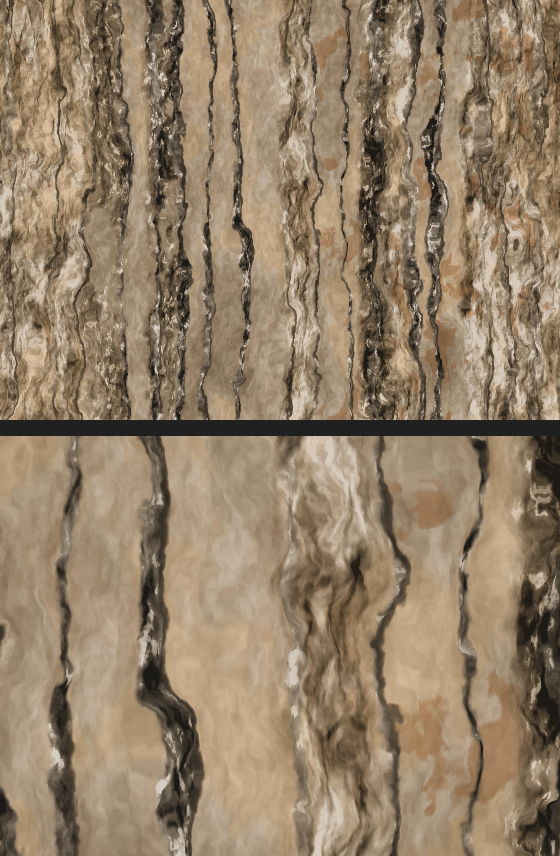
Top, the full canvas; bottom, a detail of the centre.
This texture is drawn by a Shadertoy shader. Its source:

```glsl
#define SEAM_COUNT 17
#define SEAM_SWAY 0.010
#define EDGE_JAG 0.05
#define SLAB_TONE 0.62
#define FLAKE_TONE 0.585
#define BARK_TONE 0.35
#define RELIEF 0.8
#define RUST vec3(0.58, 0.40, 0.24)
#define OCHRE vec3(0.66, 0.52, 0.34)

const float NOISE_MEAN = 0.475;

float hash(vec2 p) {
    vec3 h = fract(vec3(p.xyx) * 0.1031);
    h += dot(h, h.yzx + 33.33);
    return fract((h.x + h.y) * h.z);
}

// x: nearest seed distance, y: gap to the next seed, z: blended cell tone
vec3 cellular(vec2 p) {
    vec2 cell = floor(p);
    float near = 9.0, next = 9.0, sum = 0.0, total = 0.0;
    for (int j = -1; j <= 1; j++)
    for (int i = -1; i <= 1; i++) {
        vec2 id = cell + vec2(i, j);
        vec2 seed = id + vec2(hash(id + 17.0), hash(id + 51.0));
        float d = length(seed - p);
        float weight = exp(-7.0 * d * d);
        sum += weight * hash(id);
        total += weight;
        next = min(next, max(near, d));
        near = min(near, d);
    }
    return vec3(near, next - near, sum / total);
}

// Octaves of blended cells
float layers(vec2 p) {
    float sum = 0.0, gain = 0.45;
    for (int i = 0; i < 5; i++) {
        sum += gain * cellular(p).z;
        p = p * 2.03 + 7.1;
        gain *= 0.55;
    }
    return sum;
}

// Layered sines for wandering lines
float sway(float y, float seed) {
    return 0.48 * sin(y * 5.0 + seed) + 0.28 * sin(y * 11.3 + seed * 2.3)
         + 0.16 * sin(y * 27.0 + seed * 4.1) + 0.08 * sin(y * 61.0 + seed * 7.0);
}

float band(float x, float left, float right) {
    return smoothstep(left - 0.012, left + 0.012, x)
         * (1.0 - smoothstep(right - 0.012, right + 0.012, x));
}

// Warm brown to pale grey
vec3 stoneColor(float tone) {
    float warmth = max(0.0, 1.0 - 5.0 * (tone - 0.5) * (tone - 0.5));
    return vec3(tone) + warmth * vec3(0.075, 0.0, -0.095);
}

void mainImage(out vec4 fragColor, in vec2 fragCoord) {
    vec2 p = fragCoord / iResolution.y;

    // Bend the upright strata and roughen their edges
    vec2 q = p;
    q.x += 0.012 * sway(p.y, 1.0 + p.x * 4.0);
    q.x += EDGE_JAG * (layers(p * vec2(14.0, 9.0)) - NOISE_MEAN);
    float u = q.x * iResolution.y / iResolution.x;

    // Zones of flaky stone and dark bark; the rest is smooth slab
    float flaky = band(u, -0.2, 0.15) + band(u, 0.505, 0.56)
                + band(u, 0.69, 0.735) + band(u, 0.83, 1.2);
    float bark = 0.75 * band(u, 0.155, 0.225) + band(u, 0.265, 0.32)
               + band(u, 0.645, 0.695);

    // Centred noise fields
    vec2 flakeScale = vec2(30.0, 13.0);
    float flakes = layers(q * flakeScale) - NOISE_MEAN;
    float shifted = layers((q + vec2(0.004, -0.003)) * flakeScale) - NOISE_MEAN;
    float streaks = layers(q * vec2(38.0, 5.0) + 20.0) - NOISE_MEAN;
    float grain = layers(q * vec2(110.0, 60.0)) - NOISE_MEAN;
    float patches = layers(q * vec2(7.0, 3.5) + 40.0) - NOISE_MEAN;
    float stains = layers(q * vec2(16.0, 11.0) + 90.0) - NOISE_MEAN;
    bark *= smoothstep(-0.16, -0.02, patches + 0.6 * flakes);

    // Dark seams with a crevice on one side and a stained margin
    float seam = 0.0, crevice = 0.0, margin = 0.0;
    for (int i = 0; i < SEAM_COUNT; i++) {
        float k = float(i);
        float size = hash(vec2(k, 3.0));
        float center = (k + 0.2 + 0.6 * hash(vec2(k, 8.0))) / float(SEAM_COUNT);
        float d = u - center - SEAM_SWAY * sway(p.y, k * 2.7);
        float swell = 0.7 + 0.6 * sway(p.y * 1.7, k * 5.1);
        float width = max(0.0012, mix(0.002, 0.014, size * size) * swell);
        seam = max(seam, 1.0 - smoothstep(width - 0.001, width + 0.003, abs(d)));
        float open = smoothstep(-0.3, 0.3, sway(p.y * 1.3, k * 3.3));
        crevice = max(crevice, open * (1.0 - smoothstep(0.0008, 0.003, abs(d - width))));
        margin = max(margin, exp(-abs(d) / 0.012) * (0.4 + 0.6 * size));
    }
    seam *= mix(1.0, 0.5, flaky);

    // Tone of each kind of surface
    float slabTone = SLAB_TONE + 0.4 * patches + 0.15 * flakes + 0.2 * grain;
    float flakeTone = FLAKE_TONE + 0.85 * flakes + 0.45 * streaks + 0.4 * grain;
    float barkTone = BARK_TONE + 0.7 * streaks + 0.55 * grain;
    barkTone += 0.25 * smoothstep(0.12, 0.24, grain);
    float dark = max(bark, seam);
    float tone = mix(mix(slabTone, flakeTone, flaky), barkTone, dark);

    // Relief, flake outlines and crevices
    float rough = max(flaky, dark);
    tone += RELIEF * (flakes - shifted) * mix(0.25, 1.0, rough);
    float outline = 1.0 - smoothstep(0.02, 0.10, cellular(q * vec2(26.0, 9.0)).y);
    tone -= 0.16 * outline * rough * smoothstep(-0.1, 0.1, stains);
    tone -= 0.10 * margin * (1.0 - dark);
    tone = mix(tone, 0.17, 0.75 * crevice);
    vec3 color = stoneColor(clamp(tone, 0.10, 0.80));

    // Mineral stains, strongest on the right
    float rust = smoothstep(0.09, 0.16, stains) * mix(0.15, 0.6, band(u, 0.57, 1.2));
    float ochre = 0.4 * smoothstep(0.02, 0.16, patches - 0.5 * stains) + 0.2 * margin;
    color = mix(color, OCHRE * (0.4 + tone), ochre * (1.0 - dark));
    color = mix(color, RUST * (0.5 + 0.8 * tone), rust * (1.0 - dark));
    color = mix(color, vec3(dot(color, vec3(0.3, 0.6, 0.1))), 0.3 * seam);

    fragColor = vec4(color, 1.0);
}
```
